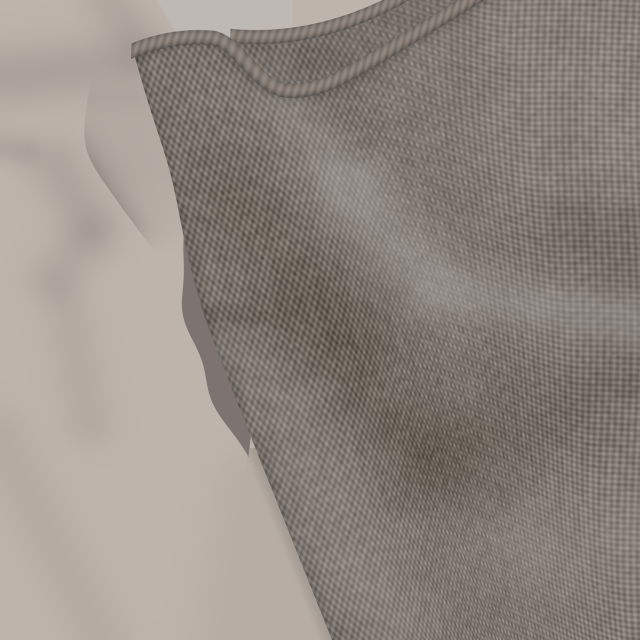
This texture is drawn by a Shadertoy shader. Its source:

```glsl
// Draped grey woven cloth with a corded hem over smooth pale fabric.
const vec3 PALE = vec3(0.745, 0.705, 0.672);
const vec3 PALE_SHADE = vec3(0.55, 0.51, 0.49);
const vec3 WALL = vec3(0.745, 0.725, 0.71);
const vec3 GAP_SHADOW = vec3(0.49, 0.455, 0.445);
const vec3 WOVEN = vec3(0.485, 0.453, 0.425);
const vec3 SHEEN = vec3(0.57, 0.548, 0.535);
const vec3 WOVEN_DARK = vec3(0.36, 0.32, 0.285);
const vec2 THREAD = vec2(0.0106, 0.0086); // column and row pitch
const float WEAVE_DEPTH = 0.1;
const float HEM_RADIUS = 0.011;
const float CORD_PITCH = 0.0125;
const float PI = 3.14159265;

float hash(vec2 p) { return fract(sin(dot(p, vec2(127.1, 311.7))) * 43758.5453); }

float noise(vec2 p) {
    vec2 i = floor(p), f = fract(p);
    f = f * f * (3.0 - 2.0 * f);
    return mix(mix(hash(i), hash(i + vec2(1, 0)), f.x),
               mix(hash(i + vec2(0, 1)), hash(i + vec2(1, 1)), f.x), f.y);
}

// Zero below the origin, rising linearly after it
float softRamp(float t, float k) { return 0.5 * (t + sqrt(t * t + k * k)); }

// Soft stroke between two points
float streak(vec2 p, vec2 a, vec2 b, float width) {
    vec2 d = b - a, v = p - a;
    v -= d * clamp(dot(v, d) / dot(d, d), 0.0, 1.0);
    return exp(-dot(v, v) / (width * width));
}

float cover(float d) {
    float aa = 0.75 / iResolution.y;
    return smoothstep(-aa, aa, d);
}

// Outlines, with y measured downwards
float clothLeft(float y) {
    return 0.208 + 0.26 * (y - 0.08) + 0.14 * softRamp(y - 0.49, 0.05)
         + 0.008 * exp(-pow((y - 0.27) / 0.1, 2.0));
}
float frontHem(float x) {
    float arch = 0.058 + 2.0 * (x - 0.31) * (x - 0.31);
    float sweep = 0.147 - 0.62 * softRamp(x - 0.5, 0.04);
    return mix(arch, sweep, smoothstep(0.33, 0.46, x));
}
float backHem(float x) { return 0.058 - 1.2 * (x - 0.4) * (x - 0.4); }

vec3 background(vec2 p) {
    // Rolled and gathered folds
    float shade = 0.36 * streak(p, vec2(0.0, 0.12), vec2(0.2, 0.1), 0.05);
    shade += 0.25 * streak(p, vec2(0.17, 0.0), vec2(0.22, 0.07), 0.04);
    shade += 0.3 * streak(p, vec2(-0.05, 0.225), vec2(0.04, 0.235), 0.025);
    shade += 0.3 * streak(p, vec2(0.09, 0.26), vec2(0.14, 0.35), 0.045);
    shade += 0.2 * streak(p, vec2(0.14, 0.37), vec2(0.08, 0.43), 0.04);
    shade += 0.2 * streak(p, vec2(0.1, 0.46), vec2(0.14, 0.66), 0.04);
    shade += 0.18 * streak(p, vec2(0.0, 0.68), vec2(0.16, 1.0), 0.045);
    shade += 0.12 * streak(p, vec2(0.38, 0.75), vec2(0.34, 1.0), 0.05);
    // Flat part behind the roll, with its cast wedge
    float rollEdge = 0.125 + 0.75 * softRamp(p.y - 0.24, 0.03) + 0.2 * softRamp(0.2 - p.y, 0.03);
    float behind = cover(p.x - rollEdge) * smoothstep(0.12, 0.16, p.y);
    shade += 0.2 * behind * (1.0 - smoothstep(0.25, 0.4, p.y));
    shade += 0.5 * behind * exp(-max(p.x - rollEdge, 0.0) / 0.025)
           * smoothstep(0.17, 0.27, p.y) * (1.0 - smoothstep(0.34, 0.4, p.y));
    vec3 col = mix(PALE, PALE_SHADE, clamp(shade, 0.0, 1.0));
    // Wall above, flat strip below
    float wall = cover(p.x - 0.245 - 0.6 * p.y) * cover(0.08 - p.y);
    col = mix(col, mix(PALE, WALL, cover(0.457 - p.x)), wall);
    float left = clothLeft(p.y);
    float beyond = cover(p.x - 0.385 + 0.16 * (p.y - 0.72)) * cover(p.y - 0.7);
    col = mix(col, PALE * (0.965 - 0.1 * smoothstep(0.025, 0.0, left - p.x)), beyond);
    // Narrow shadow in the gap
    float bulge = sin(PI * clamp((p.y - 0.37) / 0.42, 0.0, 1.0));
    float gap = cover(p.x - left + (0.036 + 0.006 * sin(p.y * 42.0)) * bulge);
    gap *= cover(p.y - 0.37) * cover(0.391 - 0.12 * (p.y - 0.69) - p.x) * cover(0.79 - p.y);
    return mix(col, GAP_SHADOW, gap);
}

vec3 wovenCloth(vec2 p) {
    // Broad lights, then valleys between folds
    float sheen = 0.45 * smoothstep(0.4, 0.8, p.x - 0.5 * p.y);
    sheen += 0.6 * streak(p, vec2(0.42, 0.13), vec2(0.54, 0.28), 0.045);
    sheen += 0.8 * streak(p, vec2(0.56, 0.31), vec2(0.65, 0.43), 0.065);
    sheen += 0.7 * streak(p, vec2(0.7, 0.455), vec2(1.0, 0.505), 0.04);
    sheen += 0.3 * streak(p, vec2(0.34, 0.54), vec2(0.46, 0.64), 0.05);
    sheen += 0.5 * streak(p, vec2(0.48, 0.74), vec2(0.62, 0.98), 0.08);
    sheen += 0.45 * streak(p, vec2(0.82, 0.86), vec2(1.0, 0.85), 0.09);
    float dark = 0.4 * streak(p, vec2(0.36, 0.32), vec2(0.56, 0.5), 0.075);
    dark += 0.3 * streak(p, vec2(0.32, 0.495), vec2(0.44, 0.49), 0.025);
    dark += 0.35 * streak(p, vec2(0.5, 0.54), vec2(0.66, 0.71), 0.07);
    dark += 0.35 * streak(p, vec2(0.7, 0.71), vec2(0.96, 0.59), 0.08);
    dark += 0.4 * streak(p, vec2(0.92, 0.37), vec2(1.0, 0.39), 0.07);
    vec3 col = mix(WOVEN, SHEEN, clamp(sheen, 0.0, 1.0));
    col = mix(col, WOVEN_DARK, clamp(dark, 0.0, 0.8));
    // Threads: staggered and slanted on the left, a straight grid on the right
    float slant = 1.0 - smoothstep(0.4, 0.8, p.x - 0.2 * p.y);
    vec2 q = p + vec2(-0.3 * p.y, 0.22 * p.x) * slant + 0.006 * sin(p.yx * 9.0);
    vec2 t = q / THREAD;
    float staggered = cos(2.0 * PI * t.x) * cos(PI * t.y);
    float grid = 0.55 * cos(2.0 * PI * t.x) + 0.45 * cos(2.0 * PI * t.y);
    float bead = mix(grid, staggered, slant) + 0.8 * (noise(t * 1.3) - 0.5);
    float relief = WEAVE_DEPTH * (1.0 - 0.5 * clamp(sheen, 0.0, 1.0));
    return col + relief * bead + 0.03 * (noise(p * 18.0) - 0.5);
}

// Rounded hem with slanted cord ribs
vec3 hemColor(float offset, float x) {
    float r = clamp(offset / HEM_RADIUS, -1.0, 1.0);
    float rib = cos(2.0 * PI * (x / CORD_PITCH + 0.3 * r));
    return WOVEN * (1.1 - 0.28 * r * r - 0.08 * r + 0.09 * rib);
}

void mainImage(out vec4 fragColor, in vec2 fragCoord) {
    vec2 p = fragCoord / iResolution.xy;
    p.y = 1.0 - p.y;
    float slope = (frontHem(p.x + 0.002) - frontHem(p.x - 0.002)) / 0.004;
    float near = (p.y - frontHem(p.x)) / sqrt(1.0 + slope * slope);
    float far = p.y - backHem(p.x), side = p.x - clothLeft(p.y);
    vec3 col = background(p), weave = wovenCloth(p);
    // Inner side of the cloth and the far hem
    float inside = cover(p.x - 0.36) * cover(HEM_RADIUS - near);
    col = mix(col, weave * 0.93, inside * cover(far));
    col = mix(col, hemColor(far, p.x), inside * cover(HEM_RADIUS - abs(far)));
    // Near side of the cloth and its hem
    weave *= 1.0 - 0.14 * exp(-max(side, 0.0) / 0.012);
    weave *= 1.0 - 0.18 * exp(-max(near - HEM_RADIUS, 0.0) / 0.008);
    col = mix(col, weave, cover(near) * cover(side));
    col = mix(col, hemColor(near, p.x), cover(HEM_RADIUS - abs(near)) * cover(p.x - 0.205));
    fragColor = vec4(clamp(col, 0.0, 1.0), 1.0);
}
```
